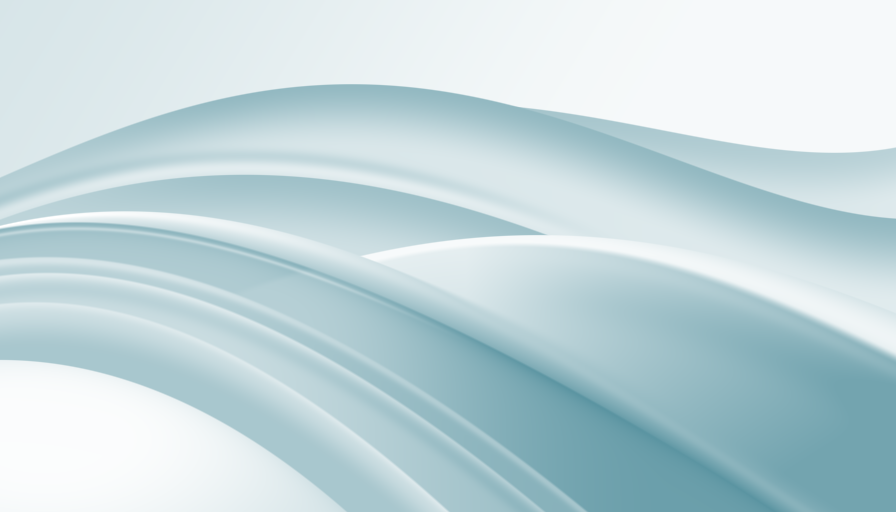
A Shadertoy shader for this background:

```glsl
// Pale teal waves: overlapping satin folds under a bright sky, with a white dome.
// Each fold lies below a smooth height curve and is shaded by its depth under it;
// one scalar tone is carried through all layers and tinted at the end.

// Quartic through five heights at x = 0, 1/4, 1/2, 3/4, 1
float curve(float x, float a, float b, float c, float d, float e) {
    float t = x * 4.0, t1 = t - 1.0, t2 = t - 2.0, t3 = t - 3.0, t4 = t - 4.0;
    return a * t1 * t2 * t3 * t4 / 24.0 - b * t * t2 * t3 * t4 / 6.0
         + c * t * t1 * t3 * t4 / 4.0 - d * t * t1 * t2 * t4 / 6.0
         + e * t * t1 * t2 * t3 / 24.0;
}

// Coverage of the area where depth is positive, with optional softness
float cover(float depth, float softness) {
    float w = fwidth(depth) * 0.8 + softness;
    return smoothstep(-w, w, depth);
}

float glow(float d, float width) {
    return exp(-d * d / (width * width));
}

// Tone 0..1 from deep teal to near white
vec3 tint(float tone) {
    return vec3(tone, 0.35 + 0.65 * tone, 0.43 + 0.57 * tone);
}

void mainImage(out vec4 fragColor, in vec2 fragCoord) {
    vec2 uv = fragCoord / iResolution.xy;
    float x = uv.x, y = uv.y;
    float leftLight = 1.0 - smoothstep(0.0, 0.28, x);

    // Sky
    float tone = mix(0.84, 0.965, smoothstep(-0.1, 0.85, x + 0.35 * (1.0 - y)));

    // Far wave at the right
    float far = curve(x, 0.621, 0.740, 0.799, 0.742, 0.712) - y;
    float shade = 0.69 + 0.14 * smoothstep(0.0, 0.11, far) + 0.2 * (x - 0.8);
    tone = mix(tone, shade, cover(far, 0.0));

    // Main wave, with a crease that follows the hollow below it
    float crest = curve(x, 0.653, 0.808, 0.820, 0.692, 0.573) - y;
    float hollow = curve(x, 0.571, 0.658, 0.603, 0.441, 0.247) - y;
    shade = mix(0.57 + 0.13 * leftLight, 0.83 + 0.05 * x,
                smoothstep(-0.01, mix(0.10, 0.17, x), crest));
    shade += (0.05 * glow(hollow + 0.014, 0.012) - 0.09 * glow(hollow + 0.037, 0.014))
           * (1.0 - smoothstep(0.4, 0.75, x));
    tone = mix(tone, shade, cover(crest, 0.0));

    // Hollow under the main wave
    shade = mix(0.62 + 0.12 * leftLight, 0.81, smoothstep(-0.01, 0.14, hollow));
    tone = mix(tone, shade, cover(hollow, 0.0));

    // White ribbon and the panel that hangs from it
    float ribbon = curve(x, 0.224, 0.418, 0.530, 0.518, 0.388) - y;
    float panel = curve(x, 0.212, 0.388, 0.514, 0.479, 0.301) - y;
    float across = clamp(ribbon / max(ribbon - panel, 0.001), 0.0, 1.0);
    float rightSide = smoothstep(0.5, 1.0, x);
    shade = 0.97 - rightSide * (0.13 * pow(1.0 - across, 2.0) + 0.10 * pow(across, 4.0));
    tone = mix(tone, shade, cover(ribbon, 0.0));
    shade = 0.90 - 0.85 * max(x - 0.52, 0.0) - 0.45 * max(panel, 0.0);
    shade -= 0.05 * glow(panel - 0.10, 0.05) * smoothstep(0.52, 0.7, x);
    shade += 0.06 * glow(panel - 0.025, 0.018) * rightSide;
    tone = mix(tone, max(shade, 0.45), cover(panel, 0.004 + 0.006 * rightSide));

    // Rolled edge, melting into the panel toward the right
    float roll = curve(x, 0.559, 0.571, 0.429, 0.185, -0.096) - y;
    float seam = curve(x, 0.553, 0.527, 0.363, 0.126, -0.164) - y;
    across = clamp(roll / max(roll - seam, 0.001), 0.0, 1.0);
    shade = mix(0.90, 0.52, smoothstep(0.2, 0.85, x));
    shade += 0.05 * glow(across - 0.25, 0.25) - 0.17 * across * across * smoothstep(0.0, 0.25, x);
    shade += 0.07 * leftLight * glow(roll, 0.012);
    tone = mix(tone, shade, cover(roll, 0.035 * smoothstep(0.42, 0.75, x)));

    // Front sheet: dark seam, a fine bright line and a faint ribbon reflection
    shade = mix(0.69, 0.42, smoothstep(0.25, 0.75, x));
    shade += 0.05 * cover(ribbon, 0.006) * glow(x - 0.38, 0.12);
    shade -= 0.15 * exp(-max(seam, 0.0) / 0.022) * (1.0 - 0.6 * smoothstep(0.5, 0.8, x));
    shade += 0.15 * glow(seam - 0.012, 0.004) * (1.0 - smoothstep(0.3, 0.55, x));
    tone = mix(tone, shade, cover(seam, 0.001));

    // Two bright stripes
    float upper = curve(x, 0.493, 0.434, 0.205, -0.142, -0.575) - y;
    float lower = curve(x, 0.461, 0.397, 0.148, -0.221, -0.667) - y;
    shade = mix(0.72, 0.53, smoothstep(0.15, 0.65, x)) + 0.12 * glow(upper - 0.006, 0.011);
    tone = mix(tone, shade, cover(upper, 0.001));
    shade = mix(0.79, 0.60, smoothstep(0.2, 0.68, x));
    shade += 0.09 * glow(lower, 0.012) - 0.06 * glow(lower - 0.032, 0.018);
    tone = mix(tone, shade, cover(lower, 0.001));

    // Inner band, darkening toward the dome
    float band = curve(x, 0.406, 0.315, 0.002, -0.461, -1.009) - y;
    float dome = 0.297 - 1.98 * x * x - y;
    shade = mix(0.80, 0.66, smoothstep(0.01, 0.09, band)) + 0.07 * glow(band, 0.012);
    tone = mix(tone, shade, cover(band, 0.001));

    // White dome, shaded toward its right rim
    shade = 0.985 - 0.16 * smoothstep(0.08, 0.45, length(uv - vec2(0.05, 0.16)))
          - 0.05 * exp(-max(dome, 0.0) / 0.025);
    tone = mix(tone, shade, cover(dome, 0.0));

    fragColor = vec4(tint(clamp(tone, 0.0, 1.0)), 1.0);
}
```
